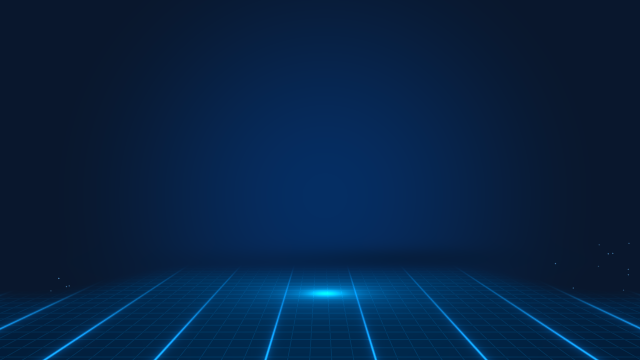
Reproduce this background procedurally as a WebGL 1 fragment shader.

```glsl
precision highp float;

uniform vec2 u_resolution;

float hash(float n) {
  return fract(sin(n * 12.99) * 4375.85);
}

// Soft line of the given half width, never thinner than a pixel
float line(float dist, float width) {
  float w = max(width, 1.0 / u_resolution.y);
  return 1.0 - smoothstep(0.0, w, dist);
}

// Distance to the nearest half-integer, in cells
float cellDist(float v) {
  return abs(fract(v) - 0.5);
}

float blob(vec2 p, vec2 size) {
  p /= size;
  return exp(-dot(p, p));
}

vec3 backdrop(vec2 p) {
  float r = length(p - vec2(0.014, 0.456));
  vec3 color = mix(vec3(0.02, 0.18, 0.39), vec3(0.035, 0.09, 0.175), smoothstep(0.0, 0.8, r));
  // Shadow above the horizon, heavier on the right
  float shadow = 0.35 * blob(p - vec2(0.0, 0.27), vec2(0.6, 0.035))
               + 0.4 * blob(p - vec2(0.3, 0.285), vec2(0.28, 0.03));
  return mix(color, vec3(0.02, 0.10, 0.20), shadow);
}

vec3 floorColor(vec2 p) {
  float depth = max(0.5056 - p.y, 0.05);
  float cell = 0.607 * depth;
  float column = (p.x - 0.002) / cell;
  float row = 9.2 / depth;
  float slant = inversesqrt(1.0 + 0.368 * column * column);
  float nearness = smoothstep(0.24, 0.0, p.y);

  vec3 color = mix(vec3(0.0, 0.18, 0.34), vec3(0.01, 0.125, 0.25), smoothstep(0.1, 0.95, abs(p.x)));
  color *= 1.0 - 0.12 * nearness;

  // Fine grid
  float columns = line(cellDist(column * 5.0) * cell * 0.2 * slant, 0.0022);
  float rows = line(cellDist(row) * depth * depth / 9.2, 0.0022);
  color += vec3(0.0, 0.07, 0.10) * max(columns, rows) * (0.5 + 0.4 * nearness);

  // Bright converging beams
  float beam = cellDist(column) * cell * slant;
  color += vec3(0.0, 0.17, 0.30) * exp(-beam / 0.009) * nearness;
  color += vec3(0.08, 0.38, 0.52) * line(beam, 0.0055) * nearness;
  color += vec3(0.0, 0.10, 0.16) * line(beam, 0.004) * (1.0 - nearness);
  return color;
}

vec3 sparkles(vec2 p) {
  float light = 0.0;
  for (int i = 0; i < 14; i++) {
    float n = float(i) + 1.0;
    vec2 seed = vec2(hash(n), hash(n + 37.0));
    vec2 right = mix(vec2(0.6, 0.18), vec2(0.88, 0.33), seed);
    vec2 left = mix(vec2(-0.83, 0.15), vec2(-0.67, 0.23), seed);
    vec2 spot = i < 10 ? right : left;
    light += line(length(p - spot), 0.0035) * (0.25 + 0.5 * hash(n + 71.0));
  }
  return vec3(0.35, 0.6, 0.75) * light;
}

void main() {
  vec2 p = (gl_FragCoord.xy - vec2(0.5 * u_resolution.x, 0.0)) / u_resolution.y;

  // The floor's far edge drops toward both sides
  float horizon = 0.268 - 0.07 * smoothstep(0.35, 0.8, abs(p.x));
  float floorMask = smoothstep(horizon, horizon - 0.055, p.y);
  vec3 color = mix(backdrop(p), floorColor(p), floorMask);

  // Light pool, from wide halo to core
  vec2 q = p - vec2(0.016, 0.185);
  color += vec3(0.0, 0.13, 0.21) * blob(q, vec2(0.27, 0.06)) * smoothstep(0.28, 0.2, p.y);
  color += vec3(0.0, 0.25, 0.32) * blob(q, vec2(0.11, 0.02));
  color += vec3(0.02, 0.42, 0.35) * blob(q, vec2(0.045, 0.009));

  gl_FragColor = vec4(color + sparkles(p), 1.0);
}
```
